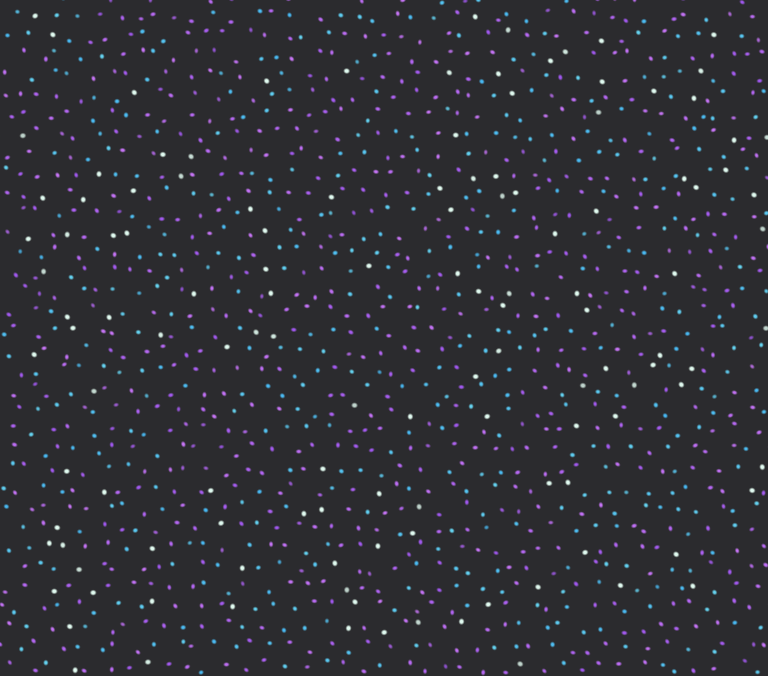
This pattern is drawn by a WebGL 2 fragment shader. Its source:

```glsl
#version 300 es
precision highp float;
// Confetti of tiny soft violet, cyan and white specks scattered on charcoal.

uniform vec2 u_resolution;
out vec4 fragColor;

// Integer hash: three random values in 0..1 per cell and seed.
vec3 hash3(ivec2 cell, uint seed) {
    uvec3 v = uvec3(uvec2(cell + 4096), seed) * 1664525u + 1013904223u;
    v.x += v.y * v.z; v.y += v.z * v.x; v.z += v.x * v.y;
    v ^= v >> 16u;
    v.x += v.y * v.z; v.y += v.z * v.x; v.z += v.x * v.y;
    return vec3(v >> 8u) / 16777216.0;
}

// Soft coverage of an ellipse, long along the given angle.
float speck(vec2 offset, float radius, float stretch, float angle, float soft) {
    vec2 axis = vec2(cos(angle), sin(angle));
    vec2 local = vec2(dot(offset, axis) / stretch,
                      dot(offset, vec2(-axis.y, axis.x)) * stretch);
    return 1.0 - smoothstep(radius - soft, radius + soft, length(local));
}

void main() {
    // Staggered grid, 39 cells across the canvas width.
    float cellsPerPixel = 39.0 / u_resolution.x;
    vec2 p = gl_FragCoord.xy * cellsPerPixel;
    p.x += 0.5 * mod(floor(p.y), 2.0);
    ivec2 cell = ivec2(floor(p));

    vec3 place = hash3(cell, 1u);
    vec3 look = hash3(cell, 2u);
    vec2 offset = fract(p) - 0.5 - (place.xy - 0.5) * 0.66;

    // Pick a kind: mostly violet, many cyan, a few larger white ones.
    vec3 violet = mix(vec3(0.62, 0.34, 0.93), vec3(0.78, 0.46, 0.96), look.y);
    vec3 cyan = mix(vec3(0.28, 0.72, 0.95), vec3(0.40, 0.83, 0.94), look.y);
    vec3 white = vec3(0.88, 0.98, 0.94);
    bool isWhite = look.x > 0.91;
    bool isViolet = look.x < 0.56;
    vec3 tint = isWhite ? white : isViolet ? violet : cyan;

    float radius = isWhite ? 0.118 : 0.088 + 0.014 * look.z;
    float stretch = isViolet ? 1.16 : 1.07;
    float angle = -0.6 + (place.z - 0.5) * 2.2;
    float soft = max(0.068, 0.7 * cellsPerPixel);
    float cover = speck(offset, radius, stretch, angle, soft);

    // A few specks are dimmer than the rest.
    float strength = mix(0.8, 1.0, smoothstep(0.0, 0.3, look.z));
    vec3 charcoal = vec3(0.17, 0.17, 0.18);
    fragColor = vec4(mix(charcoal, tint, cover * strength), 1.0);
}
```
